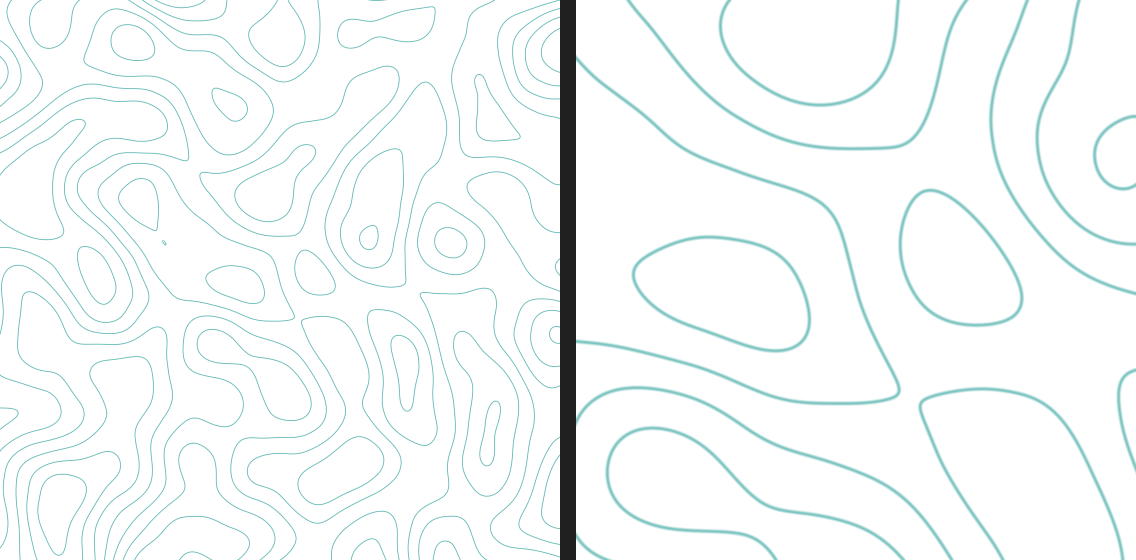
Left: the whole. Right: its middle third, enlarged.
A three.js fragment shader for this pattern:

```glsl
// Topographic map: thin teal contour lines of a smooth random terrain on white.
varying vec2 vUv;

const vec3 PAPER = vec3(1.0);
const vec3 INK = vec3(0.47, 0.762, 0.748);
const float HILL_FREQ = 5.4;        // hills across the canvas
const float REGION_FREQ = 2.3;      // broad slopes
const float DETAIL_FREQ = 10.5;     // small wobbles
const float REGION_AMOUNT = 0.65;
const float DETAIL_AMOUNT = 0.13;
const float LEVEL_STEP = 0.165;     // height between two contours
const float HALF_WIDTH = 0.0009;    // line size, in canvas units
const float EDGE_SOFTNESS = 0.001;
const float SLOPE_EPS = 0.0008;
const float TAU = 6.2831853;

float hash(vec2 p) {
  vec3 q = fract(p.xyx * vec3(0.1031, 0.1030, 0.0973));
  q += dot(q, q.yzx + 33.33);
  return fract((q.x + q.y) * q.z);
}

// Dot product of a random unit gradient at a lattice cell with the offset from it
float corner(vec2 cell, vec2 offset) {
  float a = TAU * hash(cell);
  return dot(vec2(cos(a), sin(a)), offset);
}

float gradientNoise(vec2 p) {
  vec2 i = floor(p);
  vec2 f = p - i;
  vec2 u = f * f * f * (f * (f * 6.0 - 15.0) + 10.0);
  vec2 e = vec2(1.0, 0.0);
  float low = mix(corner(i, f), corner(i + e, f - e), u.x);
  float high = mix(corner(i + e.yx, f - e.yx), corner(i + 1.0, f - 1.0), u.x);
  return mix(low, high, u.y);
}

vec2 rotate(vec2 p, float a) {
  float c = cos(a), s = sin(a);
  return vec2(c * p.x - s * p.y, s * p.x + c * p.y);
}

// Each layer is turned differently to hide the lattice directions
float terrain(vec2 p) {
  float hills = gradientNoise(rotate(p, 0.6) * HILL_FREQ + 37.3);
  float regions = gradientNoise(rotate(p, 1.3) * REGION_FREQ + 71.6);
  float detail = gradientNoise(rotate(p, 0.2) * DETAIL_FREQ + 15.8);
  return hills + REGION_AMOUNT * regions + DETAIL_AMOUNT * detail;
}

void main() {
  // Slope by central differences
  vec2 e = vec2(SLOPE_EPS, 0.0);
  vec2 slope = vec2(terrain(vUv + e) - terrain(vUv - e),
                    terrain(vUv + e.yx) - terrain(vUv - e.yx)) / (2.0 * SLOPE_EPS);

  // Height offset to the nearest level, turned into a distance on the canvas
  float rise = abs(fract(terrain(vUv) / LEVEL_STEP) - 0.5) * LEVEL_STEP;
  float dist = rise / max(length(slope), 0.05);

  float line = 1.0 - smoothstep(HALF_WIDTH - EDGE_SOFTNESS, HALF_WIDTH + EDGE_SOFTNESS, dist);
  gl_FragColor = vec4(mix(PAPER, INK, line), 1.0);
}
```
